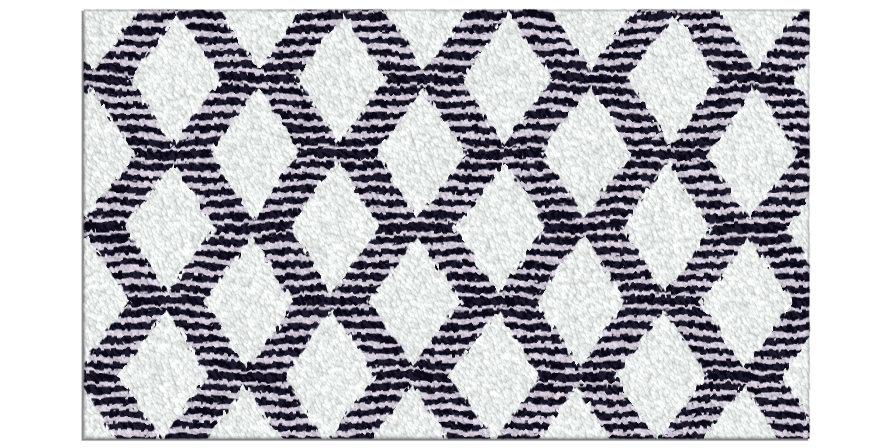
Reproduce this pattern procedurally as a Shadertoy shader.

```glsl
// A tufted ivory rug with a trellis of dark striped bands around pale diamonds.

// Layout, in canvas heights
const vec2 RUG_CENTER = vec2(0.997, 0.5);
const vec2 RUG_HALF = vec2(0.810, 0.479);
const vec2 PERIOD = vec2(0.370, 0.332);    // one full trellis repeat
const vec2 ORIGIN = vec2(0.378, 0.492);    // center of one diamond
const vec2 DIAMOND = vec2(0.102, 0.148);   // half width and half height
const float SKEW = 0.04;
const float STRIPES = 12.0;                // stripes per vertical repeat
const float STRIPE_FILL = 0.27;            // half the dark share of a stripe
const float JUNCTION_BOOST = 0.10;

// Pile
const vec2 TUFT_DENSITY = vec2(130.0, 70.0);
const vec2 FIBER_DENSITY = vec2(170.0, 120.0);
const vec2 TUFT_PULL = vec2(0.014, 0.0085);
const float SOFTNESS = 0.0026;

// Colours
const vec3 GROUND = vec3(1.0);
const vec3 IVORY = vec3(0.940, 0.958, 0.950);
const vec3 LILAC = vec3(0.85, 0.82, 0.87);
const vec3 INK = vec3(0.035, 0.025, 0.085);
const vec3 INK_SHEEN = vec3(0.125, 0.11, 0.185);
const vec3 SHADOW = vec3(0.50, 0.50, 0.52);

vec2 hash2(vec2 p) {
    vec3 q = fract(p.xyx * vec3(0.1031, 0.1030, 0.0973));
    q += dot(q, q.yzx + 33.33);
    return fract((q.xx + q.yz) * q.zy);
}

// Smooth cellular noise: xy = random pull, z = random shade, w = distance
vec4 tufts(vec2 p) {
    vec2 cell = floor(p), f = p - cell;
    vec3 sum = vec3(0.0);
    float total = 0.0, nearest = 4.0;
    for (int j = -1; j <= 1; j++)
    for (int i = -1; i <= 1; i++) {
        vec2 offset = vec2(i, j);
        vec2 site = hash2(cell + offset);
        vec2 traits = hash2(cell + offset + 71.7);
        vec2 r = offset + site - f;
        float d2 = dot(r, r);
        float weight = exp(-10.0 * d2);
        sum += weight * vec3(traits - 0.5, site.x);
        total += weight;
        nearest = min(nearest, d2);
    }
    return vec4(sum / total, sqrt(nearest));
}

float boxDistance(vec2 p, vec2 halfSize) {
    vec2 d = abs(p) - halfSize;
    return length(max(d, 0.0)) + min(max(d.x, d.y), 0.0);
}

// Signed distance to the staggered diamonds, negative inside
float diamondDistance(vec2 q) {
    vec2 c = q / PERIOD;
    vec2 a = abs(c - round(c)) * PERIOD / DIAMOND;
    vec2 b = abs(fract(c) - 0.5) * PERIOD / DIAMOND;
    return (min(a.x + a.y, b.x + b.y) - 1.0) / length(1.0 / DIAMOND);
}

// Signed distance to the horizontal stripes, thicker at the junction rows
float stripeDistance(vec2 q) {
    float s = q.y * STRIPES / PERIOD.y;
    float row = 2.0 * q.y / PERIOD.y;
    float junction = smoothstep(0.18, 0.05, abs(row - round(row)));
    s += 0.10 * sin(17.0 * q.x + 9.0 * q.y) + 0.07 * sin(43.0 * q.x - 21.0 * q.y);
    float fill = STRIPE_FILL + JUNCTION_BOOST * junction
               + 0.03 * sin(31.0 * q.x + 53.0 * q.y);
    return (abs(s - round(s)) - fill) * PERIOD.y / STRIPES;
}

void mainImage(out vec4 fragColor, in vec2 fragCoord) {
    vec2 p = (fragCoord - 0.5 * iResolution.xy) / iResolution.y + vec2(1.0, 0.5);
    float soft = max(SOFTNESS, 0.6 / iResolution.y);

    // Pile: tufts drag the pattern, finer fibers shade it
    vec4 tuft = tufts(p * TUFT_DENSITY);
    vec4 fiber = tufts((p + 0.3 * p.yx) * FIBER_DENSITY + 19.0);
    float crevice = smoothstep(0.3, 0.85, fiber.w);

    // Hand-drawn drift of the trellis
    vec2 q = p - ORIGIN;
    q.x -= SKEW * q.y;
    q += 0.002 * vec2(sin(23.0 * p.y + 9.0 * p.x), sin(11.0 * p.x + 5.0 * p.y));
    q += tuft.xy * TUFT_PULL;

    // Striped bands over the ivory field
    float band = smoothstep(-soft, soft, diamondDistance(q));
    float ink = band * (1.0 - smoothstep(-soft, soft, stripeDistance(q)));
    vec3 pale = mix(IVORY, LILAC, band);
    pale += 0.13 * (fiber.z - 0.5) + 0.05 * (tuft.z - 0.5) - 0.12 * crevice;
    vec3 dark = mix(INK, INK_SHEEN, smoothstep(0.25, 0.8, fiber.z));
    vec3 rug = mix(pale, dark, ink);

    // Rounded rim, then a narrow shadow to the lower left
    float edge = boxDistance(p - RUG_CENTER + 0.15 * tuft.xy * TUFT_PULL, RUG_HALF);
    rug *= 1.0 - 0.22 * smoothstep(-0.008, 0.0, edge);
    float shadowEdge = boxDistance(p - RUG_CENTER + vec2(0.004), RUG_HALF);
    vec3 color = mix(SHADOW, GROUND, smoothstep(-0.002, 0.003, shadowEdge));
    color = mix(rug, color, smoothstep(-soft, soft, edge));

    fragColor = vec4(clamp(color, 0.0, 1.0), 1.0);
}
```
